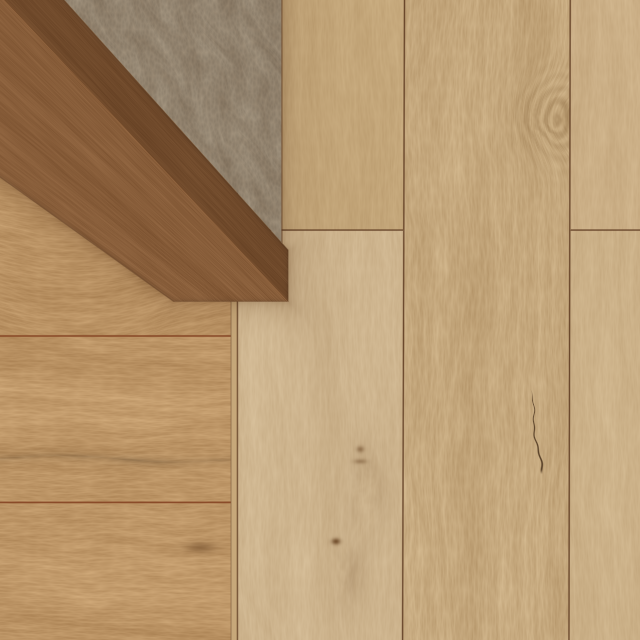
Give the GLSL for this texture, as a three.js fragment shader.

```glsl
// Oak floor seen from above: tall planks on the right, cross-laid planks on the left,
// a grey stone panel and a walnut beam running in from the top left corner.
// Grain comes from stretched cellular noise and layered sines; shapes are half-plane distances.
varying vec2 vUv;

const float EDGE = 0.0013;
const vec3 SEAM_BROWN = vec3(0.36, 0.22, 0.12);
const vec3 SEAM_RED = vec3(0.52, 0.26, 0.13);
const vec3 KNOT_BROWN = vec3(0.42, 0.28, 0.15);

vec2 hash2(vec2 p) {
  return fract(sin(vec2(dot(p, vec2(127.1, 311.7)), dot(p, vec2(269.5, 183.3)))) * 4375.85);
}

// Distance to the nearest scattered cell point
float cellular(vec2 p) {
  vec2 cell = floor(p), f = fract(p);
  float nearest = 2.0;
  for (int y = -1; y <= 1; y++)
    for (int x = -1; x <= 1; x++) {
      vec2 o = vec2(float(x), float(y));
      nearest = min(nearest, length(o + hash2(cell + o) - f));
    }
  return nearest;
}

// Layered, rotated and bent sines, roughly -1 to 1
float waves(vec2 p) {
  float sum = 0.0, amp = 0.5;
  for (int i = 0; i < 5; i++) {
    p += 0.7 * sin(p.yx * 0.8 + float(i));
    sum += amp * sin(p.x) * cos(p.y * 0.9);
    p = mat2(0.8, -0.6, 0.6, 0.8) * p * 1.75 + 2.3;
    amp *= 0.65;
  }
  return sum;
}

float inside(float d) { return 1.0 - smoothstep(-EDGE, EDGE, d); }
float line(float x, float halfWidth) { return inside(abs(x) - halfWidth); }
float blob(vec2 p, vec2 centre, vec2 radius) {
  vec2 q = (p - centre) / radius;
  return exp(-dot(q, q));
}
// Height of a straight edge with the given start and slope
float slopeAt(float x, float start, float slope) { return start + slope * x; }

// Wood with its grain along p.y
vec3 wood(vec3 tint, vec2 p, float seed, float contrast) {
  float bend = waves(vec2(p.x * 7.0, p.y * 3.0) + seed);
  float x = p.x + 0.012 * bend;
  float fibre = cellular(vec2(x * 170.0, p.y * 15.0) + seed) - 0.48;
  float pores = cellular(vec2(x * 300.0, p.y * 50.0) + seed * 2.0) - 0.48;
  float streak = waves(vec2(x * 38.0, p.y * 3.5) + seed * 1.7);
  float rings = sin(160.0 * (p.x + 0.07 * bend)) * (0.5 + 0.5 * bend);
  float tone = 0.07 * fibre + 0.06 * pores + 0.04 * streak + 0.02 * rings + 0.02 * bend;
  return tint * (1.0 + contrast * tone * vec3(0.75, 1.0, 1.4));
}

// Tall planks in three columns
vec3 tallPlanks(vec2 p) {
  float seamA = p.x - 0.629 - 0.003 * p.y;
  float seamB = p.x - 0.889 - 0.002 * p.y;
  float joint = p.y - 0.6405;
  float middle = step(0.0, seamA) * step(seamB, 0.0);
  float right = step(0.0, seamB), upper = step(0.0, joint);
  vec3 tint = mix(vec3(0.81, 0.711, 0.561), vec3(0.77, 0.655, 0.48), upper);
  tint = mix(tint, mix(vec3(0.795, 0.69, 0.53), vec3(0.795, 0.685, 0.525), upper), right);
  tint = mix(tint, vec3(0.775, 0.662, 0.495), middle);
  float seed = 3.0 + 11.0 * middle + 23.0 * right + 7.0 * upper * (1.0 - middle);

  // Swirled grain around the big knot
  vec2 knot = vec2(0.872, 0.815);
  float swirl = middle * blob(p, knot, vec2(0.065, 0.06));
  vec3 col = wood(tint, p + vec2(0.045 * swirl, 0.0), seed, 0.65 + 0.55 * middle);
  float radius = length((p - knot) * vec2(1.0, 0.75) + 0.006 * waves(p * 40.0));
  col *= 1.0 - swirl * (0.07 + 0.07 * sin(radius * 420.0)) * vec3(0.8, 1.0, 1.3);

  // Small knots and their stains
  float spots = blob(p, vec2(0.563, 0.298), vec2(0.006, 0.005)) * 0.5
              + blob(p, vec2(0.525, 0.154), vec2(0.007, 0.005)) * 0.85
              + blob(p, vec2(0.563, 0.279), vec2(0.010, 0.004)) * 0.4;
  float stain = blob(p, vec2(0.572, 0.235), vec2(0.03, 0.07))
              + blob(p, vec2(0.545, 0.10), vec2(0.025, 0.06));
  stain *= 0.10 + 0.12 * waves(p * vec2(75.0, 32.0));
  col = mix(col, KNOT_BROWN, clamp(spots + stain, 0.0, 0.9));

  // Tapered crack
  float t = clamp((0.394 - p.y) / 0.136, 0.0, 1.0);
  float path = 0.828 + 0.018 * t + 0.0025 * sin(t * 9.0) + 0.001 * sin(t * 31.0);
  float span = smoothstep(0.0, 0.15, t) * (1.0 - smoothstep(0.93, 1.0, t)) * middle;
  col = mix(col, KNOT_BROWN * 0.65, line(p.x - path, 0.0003 + 0.0012 * t) * span * 0.85);

  float seams = max(line(seamA, 0.0011), line(seamB, 0.0011));
  seams = max(seams, line(joint, 0.0011) * (1.0 - middle));
  return mix(col, SEAM_BROWN, seams * 0.88);
}

// Cross-laid planks, grain running sideways
vec3 crossPlanks(vec2 p) {
  float row = floor((p.y - 0.215) / 0.26);
  float bow = 0.035 * sin(p.x * 9.0 + 0.6) * max(row, 0.0);
  vec3 col = wood(vec3(0.745, 0.59, 0.405), vec2(p.y + bow, p.x), 41.0 + 9.0 * row, 1.5);
  float vein = p.y - 0.283 - 0.005 * sin(p.x * 17.0);
  col *= 1.0 - 0.16 * exp(-abs(vein) * 220.0) * (0.7 + 0.5 * waves(p * vec2(20.0, 90.0)));
  col = mix(col, KNOT_BROWN, 0.5 * blob(p, vec2(0.313, 0.1445), vec2(0.022, 0.008)));
  float seams = max(line(p.y - 0.475, 0.0013), line(p.y - 0.215, 0.0013));
  return mix(col, SEAM_RED, seams * 0.9);
}

vec3 stone(vec2 p) {
  float mottled = waves(vec2(p.x + 0.35 * p.y, p.y) * vec2(95.0, 42.0));
  float grit = cellular(p * vec2(210.0, 110.0)) - 0.48;
  vec3 col = mix(vec3(0.51, 0.445, 0.365), vec3(0.62, 0.565, 0.485), 0.55 + 0.45 * mottled);
  return col * (1.0 + 0.10 * grit);
}

void main() {
  vec2 p = vUv;
  float outer = slopeAt(p.x, 1.1118, -1.115);
  float ridge = slopeAt(p.x, 1.007, -1.062);
  float lower = slopeAt(p.x, 0.7227, -0.7167);
  float beam = max(max((lower - p.y) * 0.81, 0.5286 - p.y), max(p.x - 0.4505, (p.y - outer) * 0.67));
  float panel = max(p.x - 0.4401, (outer - p.y) * 0.67);

  // Floor and the pale trim between its two halves
  vec3 col = mix(tallPlanks(p), crossPlanks(p), inside(p.x - 0.361));
  col = mix(col, vec3(0.78, 0.66, 0.48), line(p.x - 0.366, 0.005));
  col = mix(col, SEAM_BROWN, 0.75 * line(p.x - 0.371, 0.0011) + 0.45 * line(p.x - 0.361, 0.0008));

  // Contact shadows, then the stone panel
  float gap = max(min(beam, panel), 0.0);
  col *= 1.0 - (0.14 * exp(-gap * 90.0) + 0.05 * exp(-gap * 18.0)) * vec3(0.8, 1.0, 1.2);
  col = mix(col, stone(p), inside(panel));
  col = mix(col, SEAM_BROWN, 0.5 * line(p.x - 0.4405, 0.0012) * step(outer, p.y));

  // Beam: grain converges along both faces
  float faceT = (ridge - p.y) / max(ridge - lower, 0.1);
  float topT = (p.y - ridge) / max(outer - ridge, 0.05);
  vec3 face = wood(vec3(0.535, 0.368, 0.228), vec2(faceT * 0.27, p.x * 0.4), 71.0, 1.6);
  vec3 top = wood(vec3(0.437, 0.288, 0.167), vec2(topT * 0.12, p.x * 0.4), 87.0, 1.6);
  vec3 walnut = mix(top, face, inside(p.y - ridge));
  walnut *= 1.0 + 0.06 * exp(-abs(p.y - ridge) * 350.0) - 0.15 * exp(-abs(beam) * 350.0);
  col = mix(col, walnut, inside(beam));

  gl_FragColor = vec4(col, 1.0);
}
```
